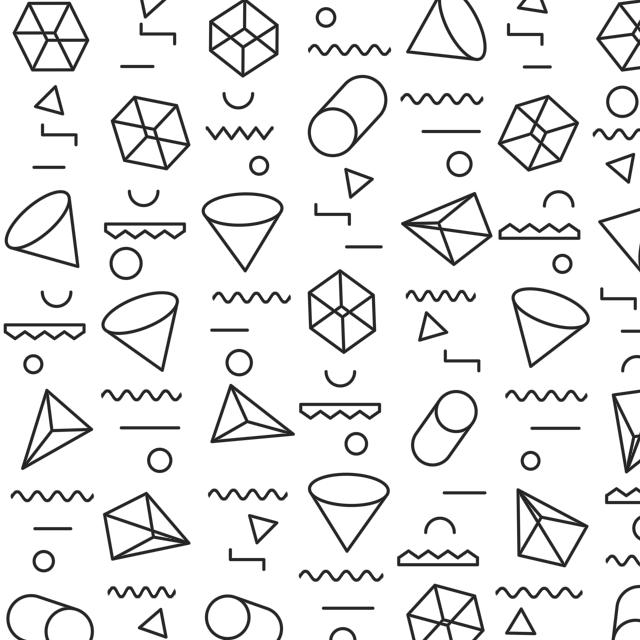
Reproduce this pattern procedurally as a Shadertoy shader.

```glsl
// Scattered outline solids (boxes, pyramids, cylinders, cones) with small line ornaments on white.

const vec3  PAPER = vec3(1.0);
const vec3  INK = vec3(0.14);
const float CELLS = 6.5;         // layout cells per canvas height
const float HALF_STROKE = 0.0157; // in cells, like all sizes below
const float EDGE_SOFTNESS = 0.8; // in pixels
const float SOLID_SCALE = 0.93;
const float SOLID_JITTER = 0.08;
const float ROW_GAP = 0.33;      // spacing of the ornaments in a cell
const float TAU = 6.2831853;

vec4 hash4(vec2 p) {
    vec4 q = fract(p.xyxy * vec4(0.1031, 0.1030, 0.0973, 0.1099));
    q += dot(q, q.wzxy + 33.33);
    return fract((q.xxyz + q.yzzw) * q.zywx);
}

vec2 polar(float angle) { return vec2(cos(angle), sin(angle)); }

vec2 rotate(vec2 p, float angle) {
    vec2 d = polar(angle);
    return vec2(d.x * p.x - d.y * p.y, d.y * p.x + d.x * p.y);
}

float segment(vec2 p, vec2 a, vec2 b) {
    vec2 ab = b - a;
    float t = clamp(dot(p - a, ab) / max(dot(ab, ab), 1e-6), 0.0, 1.0);
    return length(p - a - ab * t);
}

// ---- Large solids ----
float box(vec2 p, vec4 h) {
    vec2 e[3] = vec2[3](polar(0.0) * mix(0.40, 0.47, h.x),
                        polar(1.85 + 0.25 * h.y) * 0.45,
                        polar(4.05 + 0.2 * h.z) * mix(0.30, 0.43, h.w));
    float d = 1e3;
    for (int i = 0; i < 3; i++) {
        vec2 along = 0.5 * e[i], u = 0.5 * e[(i + 1) % 3], v = 0.5 * e[(i + 2) % 3];
        for (int k = 0; k < 4; k++) {
            vec2 mid = (k < 2 ? u : -u) + (k % 2 == 0 ? v : -v);
            d = min(d, segment(p, mid - along, mid + along));
        }
    }
    return d;
}

float pyramid(vec2 p, bool squareBase) {
    vec2 apex = vec2(0.14, 0.47);
    vec2 base[4] = vec2[4](vec2(-0.37, -0.03), vec2(-0.11, -0.47), vec2(0.37, -0.35), vec2(0.10, 0.08));
    if (!squareBase) {
        apex = vec2(0.25, 0.36);
        base = vec2[4](vec2(-0.46, -0.18), vec2(0.40, -0.27), vec2(0.04, -0.03), vec2(-0.46, -0.18));
    }
    float d = 1e3;
    for (int i = 0; i < 4; i++)
        d = min(d, min(segment(p, base[i], base[(i + 1) % 4]), segment(p, base[i], apex)));
    return d;
}

float cylinder(vec2 p, vec4 h) {
    float radius = mix(0.17, 0.26, sqrt(h.x));
    vec2 end = vec2(mix(0.17, 0.25, h.y), 0.0);
    return min(abs(segment(p, -end, end) - radius), abs(length(p - end) - radius));
}

float cone(vec2 p) {
    const vec2 rim = vec2(0.43, 0.17);
    const float height = 0.67;
    p.y -= 0.22;
    vec2 q = p + 1e-5;
    float k = length(q / rim);
    float ellipse = abs(k * (k - 1.0) / length(q / (rim * rim)));
    float s = rim.y / height;
    vec2 tangent = vec2(rim.x * sqrt(1.0 - s * s), -rim.y * s);
    return min(ellipse, segment(vec2(abs(p.x), p.y), vec2(0.0, -height), tangent));
}

float solid(vec2 p, int kind, vec4 h) {
    p = rotate(p, TAU * h.z) / SOLID_SCALE;
    float d = kind == 0 ? box(p, h) : kind == 1 ? cylinder(p, h)
            : kind == 2 ? pyramid(p, h.x > 0.5) : cone(p);
    return d * SOLID_SCALE;
}

// ---- Small ornaments ----
float zigzag(vec2 p, float period, float amp, float halfLength) {
    float x = clamp(p.x, -halfLength, halfLength);
    float fold = abs(mod(x, period) - 0.5 * period);
    return length(vec2(p.x - x, segment(vec2(fold, p.y), vec2(0.0, -amp), vec2(0.5 * period, amp))));
}

float squiggle(vec2 p, float period) {
    const float amp = 0.045;
    float x = clamp(p.x, -2.0 * period, 2.0 * period), k = TAU / period;
    float slope = amp * k * cos(k * x);
    return length(vec2(p.x - x, (p.y - amp * sin(k * x)) / sqrt(1.0 + slope * slope)));
}

float crown(vec2 p) {
    vec2 q = vec2(abs(p.x), p.y), corner = vec2(0.4, 0.07);
    float frame = min(segment(q, vec2(0.0, corner.y), corner), segment(q, corner, vec2(0.4, 0.0)));
    return min(frame, zigzag(p + vec2(0.0, 0.035), 0.2, 0.035, 0.4));
}

float arc(vec2 p) {
    const float radius = 0.145;
    p.y += 0.5 * radius;
    return p.y > 0.0 ? abs(length(p) - radius) : length(vec2(abs(p.x) - radius, p.y));
}

float triangle(vec2 p, float angle) {
    float d = 1e3;
    for (int i = 0; i < 3; i++) {
        float a = angle + TAU * float(i) / 3.0;
        d = min(d, segment(p, 0.165 * polar(a), 0.165 * polar(a + TAU / 3.0)));
    }
    return d;
}

float ornament(vec2 p, int kind, vec4 h) {
    bool wide = kind == 1 || kind == 3 || kind == 8;
    p.x -= (h.x - 0.5) * (wide ? 0.14 : 0.44);
    vec2 flipped = vec2(p.x, h.z > 0.5 ? p.y : -p.y);
    if (kind == 0 || kind == 5) return segment(p, vec2(-mix(0.13, 0.3, h.y), 0.0), vec2(mix(0.13, 0.3, h.y), 0.0));
    if (kind == 1 || kind == 8) return squiggle(p, mix(0.16, 0.215, h.y));
    if (kind == 3) return h.w > 0.5 ? crown(flipped) : zigzag(p, 0.165, 0.055, 0.33);
    if (kind == 4) return arc(flipped);
    if (kind == 6) return min(segment(p, vec2(-0.17, 0.0), vec2(0.17, 0.0)),
                              min(segment(p, vec2(-0.17, 0.1), vec2(-0.17, 0.0)), segment(p, vec2(0.17, 0.0), vec2(0.17, -0.1))));
    if (kind == 7) return triangle(p, TAU * h.y);
    return abs(length(p) - mix(0.085, 0.17, h.y * h.y));
}

void mainImage(out vec4 fragColor, in vec2 fragCoord) {
    vec2 p = fragCoord / iResolution.y * CELLS;
    float d = 1e3;
    for (int i = -1; i <= 1; i++) {
        // Each column slides by its own amount; solids alternate with ornament stacks
        float column = floor(p.x) + float(i);
        vec4 hc = hash4(vec2(column + 17.0, 71.0));
        float y = p.y + 0.8 * hc.x;
        for (int j = -1; j <= 1; j++) {
            float row = floor(y) + float(j);
            vec2 local = vec2(p.x - column, y - row) - 0.5;
            if (max(abs(local.x), abs(local.y)) > 0.65) continue;
            vec4 h = hash4(vec2(column, row) + 43.0);
            float order = floor(row * 0.5) + 8.0;
            if (mod(column + row, 2.0) < 0.5) {
                int kind = int(mod(order + 2.0 * column + floor(2.0 * hc.y), 4.0));
                d = min(d, solid(local - (h.yw - 0.5) * SOLID_JITTER, kind, h));
            } else {
                for (int k = 0; k < 3; k++) {
                    int kind = int(mod(3.0 * order + float(k) + floor(10.0 * hc.z), 10.0));
                    vec4 hk = hash4(vec2(column * 3.0 + float(k), row) + 97.0);
                    d = min(d, ornament(local - vec2(0.0, float(k - 1) * ROW_GAP), kind, hk));
                }
            }
        }
    }
    float soft = EDGE_SOFTNESS * CELLS / iResolution.y;
    float ink = 1.0 - smoothstep(-soft, soft, d - HALF_STROKE);
    fragColor = vec4(mix(PAPER, INK, ink), 1.0);
}
```
